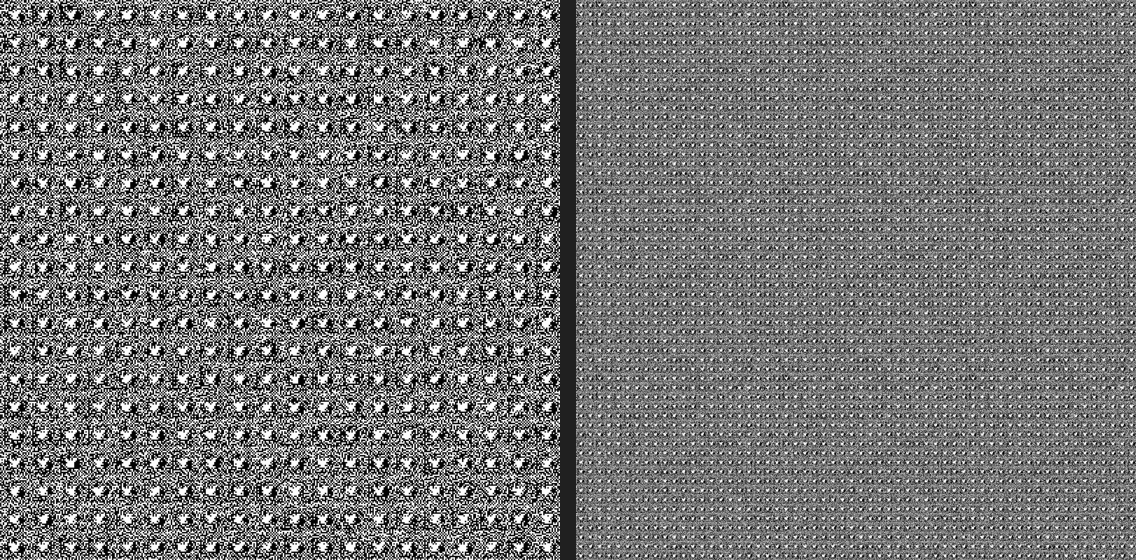
Left, the tile; right, the same tile 3 across and 3 down.
Write a WebGL 1 fragment shader that draws this pattern.

```glsl
precision highp float;
// Black and white grain dithered over 20 by 20 repeats of a bright notch in a broken dark ring.

uniform vec2 u_resolution;

const float REPEATS = 20.0;      // motifs across and down
const float CELL_GRAINS = 20.0;  // grains across one motif
const float GRAINS = REPEATS * CELL_GRAINS;
const float SHARED = 0.78;       // share of grains equal in every repeat
const float SOFTNESS = 1.14;     // filter width in pixels

float hash(vec2 p, float seed) {
  vec3 q = fract(vec3(p.xyx + seed) * vec3(0.1031, 0.1030, 0.0973));
  q += dot(q, q.yzx + 33.33);
  return fract((q.x + q.y) * q.z);
}

float segmentDistance(vec2 p, vec2 a, vec2 b) {
  vec2 ab = b - a;
  return length(p - a - ab * clamp(dot(p - a, ab) / dot(ab, ab), 0.0, 1.0));
}

float falloff(float d, float radius) {
  return exp(-d * d / (radius * radius));
}

// Mostly the same grain in each motif, partly renewed; centred on zero.
float grainValue(vec2 grain) {
  vec2 wrapped = mod(grain, GRAINS);
  float common = hash(mod(wrapped, CELL_GRAINS), 7.0);
  float own = hash(wrapped, 19.0);
  return (hash(wrapped, 43.0) < SHARED ? common : own) - 0.5;
}

// Subtracting the neighbours makes the grains alternate, like a dither.
float ditherNoise(vec2 grain) {
  vec2 e = vec2(1.0, 0.0);
  float around = grainValue(grain + e.xy) + grainValue(grain - e.xy)
               + grainValue(grain + e.yx) + grainValue(grain - e.yx);
  return grainValue(grain) - 0.36 * around;
}

// Light above zero, dark below; p runs from 0 to 1 inside the motif.
float motifTone(vec2 p, vec2 cell) {
  float strength = mix(0.3, 0.8, hash(cell, 61.0));
  float lineOn = step(0.55, hash(cell, 83.0));

  // Bright V-shaped notch
  vec2 tip = vec2(0.53, 0.40);
  float notch = min(segmentDistance(p, tip, vec2(0.42, 0.50)),
                    segmentDistance(p, tip, vec2(0.65, 0.55)));
  float light = 1.15 * falloff(notch, 0.066);

  // Dark ring and side spots
  float ring = abs(length(p - vec2(0.54, 0.49)) - 0.27);
  float dark = 0.2 * falloff(ring, 0.07);
  dark += 0.9 * falloff(length(p - vec2(0.76, 0.45)), 0.10);
  dark += 0.6 * falloff(length(p - vec2(0.32, 0.47)), 0.08);
  dark += 0.6 * falloff(length(p - vec2(0.50, 0.68)), 0.09);

  // Faint band below and a thin upright on some motifs
  float band = 0.2 * falloff(p.y - 0.13, 0.05);
  float upright = 0.6 * lineOn
                * falloff(segmentDistance(p, vec2(0.175, 0.15), vec2(0.175, 0.75)), 0.03);
  return light - strength * dark - band - upright;
}

float grainInk(vec2 grain) {
  vec2 wrapped = mod(grain, GRAINS);
  vec2 cell = floor(wrapped / CELL_GRAINS);
  vec2 inside = (mod(wrapped, CELL_GRAINS) + 0.5) / CELL_GRAINS;
  return step(0.01, ditherNoise(wrapped) + motifTone(inside, cell));
}

void main() {
  // Box-filter the square grains over the area of about one pixel
  vec2 footprint = min(SOFTNESS * GRAINS / u_resolution, vec2(1.0));
  vec2 corner = gl_FragCoord.xy / u_resolution * GRAINS - 0.5 * footprint;
  vec2 base = floor(corner);
  vec2 spill = clamp((corner - base + footprint - 1.0) / footprint, 0.0, 1.0);

  float lower = mix(grainInk(base), grainInk(base + vec2(1.0, 0.0)), spill.x);
  float upper = mix(grainInk(base + vec2(0.0, 1.0)), grainInk(base + 1.0), spill.x);
  float ink = mix(lower, upper, spill.y);
  gl_FragColor = vec4(vec3(mix(0.01, 0.99, ink)), 1.0);
}
```
